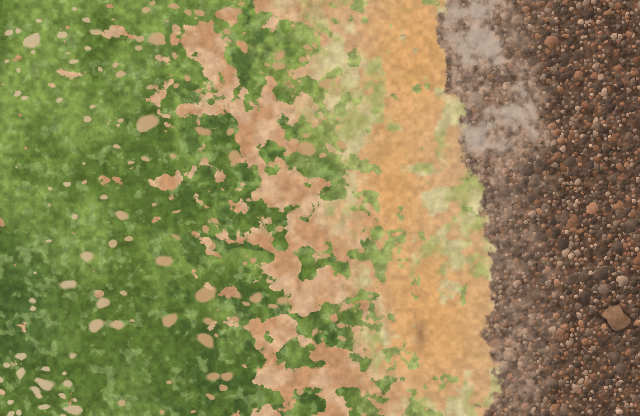
A Shadertoy shader for this texture:

```glsl
vec2 hash2(vec2 p) {
  vec3 q = fract(p.xyx * vec3(.1031, .1030, .0973));
  q += dot(q, q.yzx + 33.33);
  return fract((q.xx + q.yz) * q.zy);
}

float noise(vec2 p) {
  vec2 i = floor(p), f = fract(p);
  f *= f * (3. - 2. * f);
  return mix(mix(hash2(i).x, hash2(i + vec2(1, 0)).x, f.x),
             mix(hash2(i + vec2(0, 1)).x, hash2(i + 1.).x, f.x), f.y);
}

float fbm(vec2 p) {
  float sum = 0., amp = .5;
  for (int i = 0; i < 5; i++) {
    sum += amp * noise(p);
    p = mat2(1.6, 1.2, -1.2, 1.6) * p + 7.3;
    amp *= .5;
  }
  return sum / .97;
}

// Offset from the nearest cell centre, gap to the second nearest, cell id
vec4 cells(vec2 p) {
  vec2 offset, id;
  float first = 9., second = 9.;
  for (int i = 0; i < 9; i++) {
    vec2 cell = floor(p) + vec2(i % 3, i / 3) - 1.;
    vec2 d = p - cell - .1 - .8 * hash2(cell + 31.);
    float len = length(d);
    if (len < first) { second = first; first = len; offset = d; id = cell; }
    else second = min(second, len);
  }
  return vec4(offset, second - first, hash2(id + 5.).x);
}

float glow(vec2 p, vec2 center, vec2 size) {
  vec2 d = (p - center) / size;
  return exp(-dot(d, d));
}

float spots(vec2 p, float density) {
  vec4 c = cells(p);
  float radius = (.15 + .13 * fract(c.w * 71.)) * smoothstep(0., .08, density - c.w);
  return smoothstep(.06, -.06, length(c.xy * vec2(.8, 1.15)) - radius) * step(.02, radius);
}

// Bare patches: centre and half size
float patches(vec2 p) {
  vec4 blobs[11] = vec4[11](
    vec4(.48, .9, .055, .05), vec4(.53, .83, .05, .05), vec4(.32, .915, .05, .018),
    vec4(.64, .72, .06, .07), vec4(.69, .56, .07, .05), vec4(.79, .43, .08, .05),
    vec4(.66, .37, .08, .045), vec4(.76, .31, .08, .03), vec4(.79, .105, .12, .045),
    vec4(.7, .21, .05, .04), vec4(.71, .98, .1, .04));
  float field = -.5;
  for (int i = 0; i < 11; i++)
    field = max(field, 1. - length((p - blobs[i].xy) / blobs[i].zw));
  return field;
}

vec3 algae(vec2 p) {
  float mottle = fbm(p * vec2(13, 10) + 3.);
  vec3 col = mix(vec3(.36, .45, .2), vec3(.48, .57, .28), smoothstep(.3, .65, mottle + .2 * p.y - .1));
  float dark = .9 * glow(p, vec2(.03, .25), vec2(.12, .18)) + .3 * glow(p, vec2(.5, .1), vec2(.25, .15));
  dark += .7 * smoothstep(.15, .6, p.x) * smoothstep(.48, .62, fbm(p * 24.));
  col = mix(col, vec3(.24, .33, .17), clamp(dark * (.3 + mottle), 0., .65));
  return mix(col, vec3(.6, .67, .43), .5 * smoothstep(.56, .7, fbm(p * 45.)));
}

vec3 crust(vec2 p) {
  float orange = glow(p, vec2(1, .87), vec2(.12, .2)) + .9 * glow(p, vec2(.94, .55), vec2(.08, .13))
               + glow(p, vec2(1.03, .23), vec2(.14, .2));
  float mask = smoothstep(.46, .58, .5 * fbm(p * 11. + 20.) + .5 * fbm(p * 32.) + .3 * orange - .07);
  vec3 lichen = mix(vec3(.68, .68, .42), vec3(.82, .76, .57), smoothstep(.3, .6, fbm(p * 20.)));
  vec3 tan = mix(vec3(.82, .65, .49), vec3(.86, .64, .41), min(orange, 1.));
  vec3 col = mix(lichen, tan, mask * .9);
  return mix(col, vec3(.58, .44, .33), .6 * glow(p, vec2(1.014, .2), vec2(.014, .04)));
}

vec3 gravel(vec2 p, float grain) {
  vec3 col = vec3(.36, .27, .21) * (.5 + grain);
  for (float i = 0.; i < 3.; i++) {
    vec4 c = cells(p * 88. / pow(1.7, i) + 13. * i + .5 * grain);
    float tone = fract(c.w * 37.), size = .3 + .25 * fract(c.w * 91.);
    vec3 stone = mix(vec3(.31, .25, .21), vec3(.7, .57, .47), tone * tone);
    stone = mix(stone, vec3(.6, .39, .27), .6 * step(.75, fract(c.w * 53.)));
    stone *= .8 + .7 * dot(c.xy, vec2(-.5, .8)) + .4 * grain;
    float shape = smoothstep(0., .14, c.z) * smoothstep(.08, -.08, length(c.xy) - size);
    col = mix(col, stone, shape * step(c.w, .9 * exp2(-1.3 * i)));
  }
  return col;
}

void mainImage(out vec4 fragColor, in vec2 fragCoord) {
  vec2 p = fragCoord / iResolution.xy * vec2(1.542, 1);
  float grain = fbm(p * 75.), tatter = fbm(p * 34. + 9.) - .5;
  float rough = .74 + .56 * grain;
  vec2 warp = vec2(fbm(p * 15.), fbm(p * 15. + 40.)) - .5;
  vec2 q = p + .07 * warp;

  // Bare ground thickens rightward, combed by a slanted green streak
  vec2 s = p + .03 * warp - vec2(.773, .71);
  float across = dot(s, vec2(.84, .54)), along = dot(s, vec2(.54, -.84));
  float streak = glow(vec2(across, along), vec2(0), vec2(.045, .22))
               * smoothstep(.2, .6, noise(vec2(across * 65., along * 9.)));
  float shore = p.x + .22 * p.y + .25 * warp.y + .12 * tatter;
  float field = .6 * patches(q) + 1.9 * fbm(vec2(p.x * 17. + p.y * 6., p.y * 23.)) + 1.6 * tatter;
  field += .5 * smoothstep(.4, .75, shore) + .85 * smoothstep(.84, 1.1, shore) - .5 * streak - 1.37;

  // Flecks over the algae
  float density = .13 + .16 * smoothstep(.2, .6, p.x) + .4 * glow(p, vec2(.2, .95), vec2(.25, .13))
                + .5 * glow(p, vec2(.1, .08), vec2(.08, .1));
  vec2 f = p + .035 * warp;
  float flecks = max(spots(f * 15., density), spots(f * 30. + 3., density * .8));
  vec3 green = mix(algae(p), vec3(.53, .6, .28), .6 * streak);
  green = mix(green, vec3(.66, .68, .42), .8 * smoothstep(.8, 1.02, shore)) * rough;
  green = mix(green, mix(vec3(.84, .74, .6), vec3(.79, .63, .46), smoothstep(.1, .5, p.x)), flecks * .9);

  vec3 tan = mix(vec3(.77, .58, .42), vec3(.84, .69, .54), smoothstep(.35, .65, fbm(p * 22.)));
  vec3 ground = mix(tan, crust(p), smoothstep(.86, 1.03, shore)) * (.85 + .3 * grain);
  vec3 col = mix(green, ground, smoothstep(-.07, .07, field));

  // Stony bank with a dusty rim
  float edge = 1.185 - .125 * smoothstep(.3, 1., p.y) + .09 * warp.x + .06 * tatter;
  float inland = p.x - edge;
  float dust = .5 - .5 * smoothstep(.02, .24, inland + .2 * warp.y);
  dust += .7 * glow(q, vec2(1.17, .91), vec2(.1, .13)) + .8 * glow(q, vec2(1.26, .71), vec2(.045, .09))
        + .8 * glow(q, vec2(1.15, .67), vec2(.05, .04));
  float pale = clamp(dust * (.4 + grain + .9 * tatter), 0., .85);
  vec3 soil = mix(gravel(p, grain), vec3(.66, .56, .48) * rough, pale);
  soil = mix(soil, vec3(.8, .74, .68), .55 * smoothstep(.7, 1.1, dust + tatter));
  vec2 r = p - vec2(1.482, .235) + .03 * warp;
  float rock = max(length(r * vec2(.75, 1.1)) - .03, abs(r.x + r.y) - .034);
  soil *= 1. - .4 * smoothstep(.015, 0., rock);
  soil = mix(soil, vec3(.54, .41, .31) * (rough + 4. * r.y), smoothstep(.003, -.003, rock));
  fragColor = vec4(mix(col, soil, smoothstep(-.008, .008, inland)), 1);
}
```
